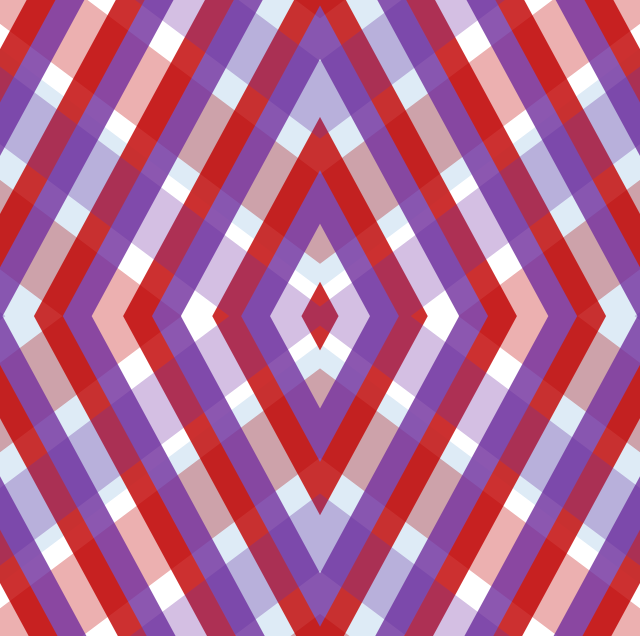
This pattern is drawn by a Shadertoy shader. Its source:

```glsl
const vec2 CENTER = vec2(0.5, 0.503);
const float RING_PERIOD = 0.1402;   // spacing of the nested diamonds
const float RING_SLOPE = 0.541;     // horizontal run per vertical rise
const float SASH_PERIOD = 0.386;    // spacing of the crossing chevrons
const float SASH_SLOPE = 0.75;
const float SHADE_RADIUS = 0.4035;  // diamond where the shading flips
const float SHADE_LEVEL = 0.0434;   // chevron where the shading flips

// Soft coverage of a repeated stripe
float stripe(float x, float middle, float halfWidth, float period, float blur) {
    float offset = abs(mod(x - middle + 0.5 * period, period) - 0.5 * period);
    return 1.0 - smoothstep(-blur, blur, offset - halfWidth);
}

// One ring colour as seen through the two kinds of sash
vec3 dye(vec3 bare, vec3 underRose, vec3 underViolet, float rose, float violet) {
    return mix(mix(bare, underRose, rose), underViolet, violet);
}

void mainImage(out vec4 fragColor, in vec2 fragCoord) {
    vec2 p = abs(fragCoord - CENTER * iResolution.xy) / iResolution.y;
    float blur = 0.75 / iResolution.y;

    // Steep diamonds and shallow chevrons
    float ring = p.x + RING_SLOPE * p.y;
    float sash = p.y - SASH_SLOPE * p.x;
    float pale = stripe(ring, 0.0539, 0.0247, RING_PERIOD, blur);
    float purple = stripe(ring, 0.0970, 0.0270, RING_PERIOD, blur);
    float rose = stripe(sash, 0.1525, 0.0703, SASH_PERIOD, blur);
    float violet = stripe(sash, 0.3400, 0.0610, SASH_PERIOD, blur);

    // Woven colours
    vec3 redCloth = dye(vec3(0.80, 0.19, 0.19), vec3(0.78, 0.13, 0.13),
                        vec3(0.68, 0.19, 0.33), rose, violet);
    vec3 purpleCloth = dye(vec3(0.55, 0.34, 0.69), vec3(0.54, 0.28, 0.63),
                           vec3(0.50, 0.29, 0.67), rose, violet);
    vec3 paleCloth = dye(vec3(1.0), vec3(0.925, 0.69, 0.69),
                         vec3(0.83, 0.75, 0.89), rose, violet);

    // Cool shading swaps sides across the large diamond
    float above = smoothstep(-blur, blur, sash - SHADE_LEVEL);
    float outside = smoothstep(-blur, blur, ring - SHADE_RADIUS);
    float shade = mix(above, 1.0 - above, outside);
    paleCloth *= mix(vec3(1.0), vec3(0.87, 0.92, 0.965), shade);
    purpleCloth *= mix(vec3(1.0), vec3(0.97, 0.99, 1.0), shade);
    redCloth *= mix(vec3(1.0), vec3(0.98, 1.0, 1.0), shade);

    vec3 color = mix(redCloth, purpleCloth, purple);
    color = mix(color, paleCloth, pale);
    fragColor = vec4(color, 1.0);
}
```
